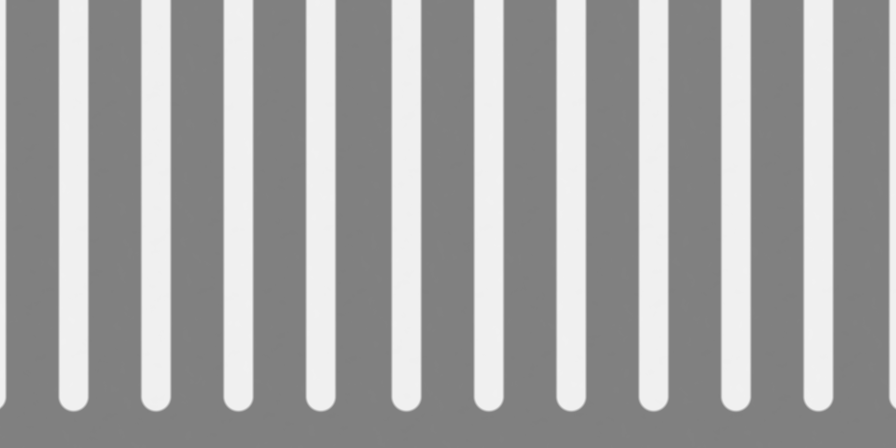
This pattern is drawn by a Shadertoy shader. Its source:

```glsl
// Pale vertical slots with rounded lower ends, cut into a flat grey panel.

const int SLOT_COUNT = 12;
const int GROUP_SIZE = 6;
const vec3 PANEL_COLOR = vec3(0.502);
const vec3 SLOT_COLOR = vec3(0.941);

// Centre of a slot; a slightly wider gap follows each group.
float slotCenter(int index, float start, float pitch, float extraGap) {
    int group = (index + 1) / GROUP_SIZE;
    return start + pitch * float(index) + extraGap * float(group);
}

// Signed distance to a slot open at the top with a round lower cap.
float slotDistance(vec2 p, vec2 capCenter, float radius) {
    vec2 d = p - capCenter;
    return length(vec2(d.x, min(d.y, 0.0))) - radius;
}

// Signed distance to the nearest slot in the row.
float slotRow(vec2 p, float capHeight, float radius) {
    float nearest = 1e3;
    for (int i = 0; i < SLOT_COUNT; i++) {
        float x = slotCenter(i, -0.0195, 0.1839, 0.0073);
        nearest = min(nearest, slotDistance(p, vec2(x, capHeight), radius));
    }
    return nearest;
}

// Layered sines, roughly -1 to 1, for faint surface mottling.
float mottle(vec2 p, float frequency) {
    float sum = 0.0;
    float weight = 0.5;
    vec2 q = p * frequency;
    for (int i = 0; i < 4; i++) {
        sum += weight * sin(q.x + 1.7 * sin(q.y)) * sin(q.y + 1.3 * sin(q.x));
        q = mat2(1.6, 1.2, -1.2, 1.6) * q + 2.3;
        weight *= 0.6;
    }
    return sum;
}

void mainImage(out vec4 fragColor, in vec2 fragCoord) {
    // Canvas height is one unit
    vec2 p = fragCoord / iResolution.y;

    // Soft-edged slots
    float softness = max(0.004, 0.75 / iResolution.y);
    float d = slotRow(p, 0.115, 0.0328);
    float slotMask = 1.0 - smoothstep(-softness, softness, d);

    // Flat tones with a barely visible grain
    vec3 color = mix(PANEL_COLOR, SLOT_COLOR, slotMask);
    color += 0.003 * mottle(p, 45.0);

    fragColor = vec4(color, 1.0);
}
```
